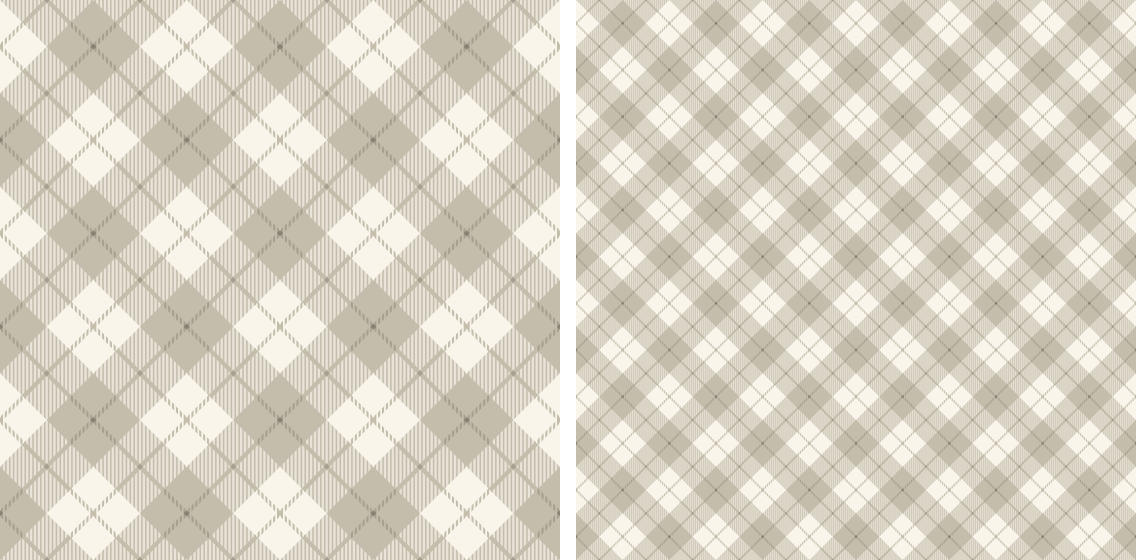
Left: one tile. Right: repeated 2 by 2.
Reproduce this pattern procedurally as a Shadertoy shader.

```glsl
// Diagonal two-tone plaid: solid, pale and pinstriped diamonds crossed by thin
// overcheck lines. Two rotated band coordinates choose each diamond, and one
// vertical thread wave draws both the pinstripes and the dashes of the lines.

#define REPEATS 3.0        // whole tiles across and down
#define THREADS 24.0       // pinstripes per diamond width
#define STRIPE_DUTY 0.40   // dark share of a pinstripe
#define DASH_DUTY 0.54     // dark share of a dash
#define LINE_WIDTH 0.064   // overcheck width, in band widths
#define CREAM vec3(0.98, 0.96, 0.92)
#define LINEN vec3(0.915, 0.893, 0.85)
#define TAN   vec3(0.77, 0.74, 0.67)
#define SHADE vec3(0.65, 0.62, 0.56)
#define DEEP  vec3(0.53, 0.51, 0.45)

// Coverage of the zone within halfWidth, softened over one pixel ramp.
float cover(float dist, float halfWidth, float ramp) {
    return clamp(0.5 + (halfWidth - dist) / ramp, 0.0, 1.0);
}

// Every second unit band, centred on the given coordinate.
float band(float x, float centre, float ramp) {
    return cover(abs(mod(x - centre + 1.0, 2.0) - 1.0), 0.5, ramp);
}

// Thin line along the middle of every band.
float midLine(float x, float ramp) {
    return cover(abs(fract(x) - 0.5), 0.5 * LINE_WIDTH, ramp);
}

// Picks a colour by diamond type: x solid, y pale, z pinstriped.
vec3 byCell(vec3 cell, vec3 solid, vec3 pale, vec3 striped) {
    return cell.x * solid + cell.y * pale + cell.z * striped;
}

void mainImage(out vec4 fragColor, in vec2 fragCoord) {
    // One unit is one diamond diagonal; a tile is two units.
    vec2 p = fragCoord / iResolution.xy * REPEATS * 2.0;
    float pixel = REPEATS * 2.0 / min(iResolution.x, iResolution.y);
    float u = p.x - p.y;
    float v = p.x + p.y;
    float ramp = pixel * 1.414;

    // Diamond type from the two crossing sets of bands
    float a = band(u, 1.5, ramp);
    float b = band(v, 0.5, ramp);
    float solid = a * b;
    float pale = (1.0 - a) * (1.0 - b);
    vec3 cell = vec3(solid, pale, 1.0 - solid - pale);

    // Vertical threads
    float thread = abs(fract(p.x * THREADS) - 0.5);
    float stripe = cover(thread, 0.5 * STRIPE_DUTY, pixel * THREADS);
    float dash = cover(thread, 0.5 * DASH_DUTY, pixel * THREADS);

    // Ground, overcheck lines and their crossings
    vec3 ground = byCell(cell, TAN, CREAM, mix(LINEN, TAN, stripe));
    vec3 line = byCell(cell, mix(TAN, SHADE, dash), mix(CREAM, TAN, dash), TAN);
    vec3 crossing = byCell(cell, DEEP, TAN, SHADE);
    float lineU = midLine(u, ramp);
    float lineV = midLine(v, ramp);

    vec3 colour = mix(ground, line, max(lineU, lineV));
    colour = mix(colour, crossing, lineU * lineV);
    fragColor = vec4(colour, 1.0);
}
```
